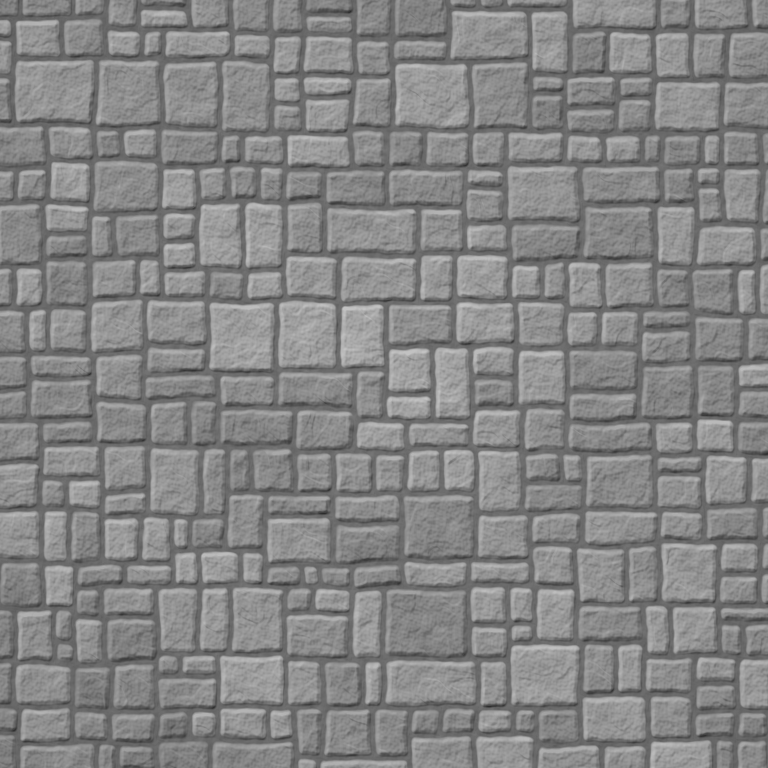
A WebGL 2 fragment shader for this texture:

```glsl
#version 300 es
precision highp float;

uniform vec2 u_resolution;
out vec4 fragColor;

struct Stone {
  vec2 id;
  float inset; // distance inward from the stone outline
};

vec2 hash2(vec2 p) {
  vec3 q = fract(p.xyx * vec3(0.1031, 0.1030, 0.0973));
  q += dot(q, q.yzx + 33.33);
  return fract((q.xx + q.yz) * q.zy);
}

float cornerSlope(vec2 cell, vec2 corner, vec2 f) {
  float angle = 6.2832 * hash2(cell + corner).x;
  return dot(vec2(cos(angle), sin(angle)), f - corner);
}

float gradientNoise(vec2 p) {
  vec2 cell = floor(p), f = p - cell;
  vec2 w = f * f * f * (f * (f * 6.0 - 15.0) + 10.0);
  float low = mix(cornerSlope(cell, vec2(0, 0), f), cornerSlope(cell, vec2(1, 0), f), w.x);
  float high = mix(cornerSlope(cell, vec2(0, 1), f), cornerSlope(cell, vec2(1, 1), f), w.x);
  return mix(low, high, w.y);
}

vec2 wobble(vec2 p, float frequency, float amount) {
  vec2 q = p * frequency;
  return amount * vec2(gradientNoise(q), gradientNoise(q + 51.7));
}

float divider(vec2 cell) {
  return mix(0.18, 0.82, hash2(cell + 7.0).x);
}

float insetRoundBox(vec2 p, vec2 halfSize, float radius) {
  vec2 q = abs(p) - halfSize + radius;
  return radius - length(max(q, 0.0)) - min(max(q.x, q.y), 0.0);
}

// Interlocking rectangles: cells alternate between upright and level dividers
Stone findStone(vec2 p, vec2 grid, float gap) {
  vec2 g = p * grid, cell = floor(g), f = g - cell, side;
  if (mod(cell.x + cell.y, 2.0) < 0.5) {
    side.x = step(divider(cell), f.x);
    side.y = step(divider(cell + vec2(side.x * 2.0 - 1.0, 0)), f.y);
  } else {
    side.y = step(divider(cell), f.y);
    side.x = step(divider(cell + vec2(0, side.y * 2.0 - 1.0)), f.x);
  }
  vec2 knot = cell + side;
  float bl = divider(knot - 1.0), br = divider(knot - vec2(0, 1));
  float tl = divider(knot - vec2(1, 0)), tr = divider(knot);
  bool even = mod(knot.x + knot.y, 2.0) < 0.5;
  vec2 lo = (knot - 1.0 + (even ? vec2(bl, br) : vec2(tl, bl))) / grid;
  vec2 hi = (knot + (even ? vec2(tr, tl) : vec2(br, tr))) / grid;

  // Cut some of the long stones into smaller ones
  vec2 id = knot;
  for (int i = 0; i < 2; i++) {
    vec2 size = hi - lo, h = hash2(id + 19.3);
    if (max(size.x, size.y) < 0.07 || h.x > 0.55) break;
    vec2 axis = size.x > size.y * 1.1 ? vec2(1, 0) : vec2(0, 1);
    vec2 cut = mix(lo, hi, mix(0.32, 0.68, h.y));
    bool upper = dot(p - cut, axis) > 0.0;
    if (upper) lo = mix(lo, cut, axis);
    else hi = mix(hi, cut, axis);
    id += upper ? vec2(37.3, 11.7) : vec2(13.1, 41.9);
  }
  return Stone(id, insetRoundBox(p - 0.5 * (lo + hi), 0.5 * (hi - lo) - gap, 0.006));
}

// Broken ledges that follow the contours of the noise
float ledges(vec2 p, float steps) {
  float t = gradientNoise(p) * steps;
  return floor(t) + smoothstep(0.0, 0.3, fract(t));
}

float surfaceHeight(vec2 p, out Stone stone) {
  vec2 bent = p + wobble(p, 15.0, 0.005) + wobble(p, 75.0, 0.0016);
  stone = findStone(bent, vec2(12.5, 16.0), 0.0029);
  vec2 q = p + 3.0 * hash2(stone.id + 3.1);
  float grain = 0.32 * gradientNoise(q * 120.0) + 0.24 * gradientNoise(q * 240.0);
  vec2 sheared = vec2(q.x + 0.4 * q.y, q.y - 0.2 * q.x) + wobble(q, 45.0, 0.009);
  float rock = 0.3 * ledges(sheared * 23.0, 3.0) + 0.5 * gradientNoise(q * 58.0) + grain;
  float edge = smoothstep(-0.0005, 0.0065, stone.inset + 0.0015 * gradientNoise(q * 60.0));
  return edge * (0.9 + 0.85 * rock) + 0.25 * grain * (1.0 - edge);
}

void main() {
  vec2 p = gl_FragCoord.xy / u_resolution.y;
  vec2 towardLight = 0.003 * normalize(vec2(-0.5, 0.85));
  Stone stone, neighbour;
  float slope = surfaceHeight(p, stone) - surfaceHeight(p + towardLight, neighbour);

  // Stone tone, weathering and mortar
  float tone = 0.565 + 0.1 * (hash2(stone.id + 5.7).y - 0.5);
  tone += 0.05 * gradientNoise(p * 4.0 + 2.3) + 0.045 * gradientNoise(p * 34.0);
  float mortar = 0.42 + 0.05 * gradientNoise(p * 90.0);
  float shade = mix(mortar, tone, smoothstep(-0.001, 0.002, stone.inset));

  // Soft highlights and deeper shadows
  shade += slope > 0.0 ? 0.2 * min(slope, 0.6) : 0.32 * max(slope, -0.8);
  vec2 fromCenter = gl_FragCoord.xy / u_resolution - 0.5;
  shade *= 1.02 - 0.16 * dot(fromCenter, fromCenter);
  fragColor = vec4(vec3(clamp(shade, 0.13, 0.76)), 1.0);
}
```
